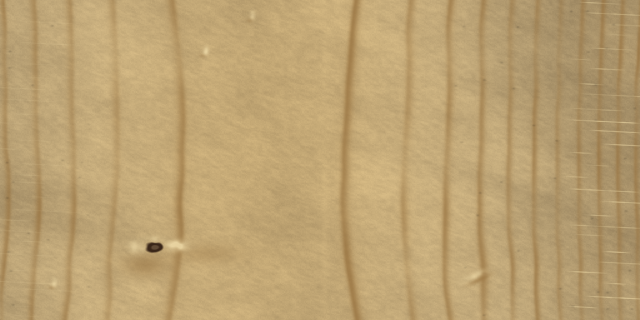
This texture is drawn by a Shadertoy shader. Its source:

```glsl
// Wood colours
const vec3 LIGHT = vec3(0.820, 0.722, 0.530);
const vec3 SHADE = vec3(0.632, 0.548, 0.398);
const vec3 RING = vec3(0.600, 0.455, 0.255);
const vec3 PALE = vec3(0.930, 0.850, 0.650);
const vec3 KNOT_DARK = vec3(0.180, 0.105, 0.065);
const vec3 KNOT_HEART = vec3(0.420, 0.330, 0.240);
const vec3 WARM = vec3(1.012, 0.990, 0.940);

// Growth rings: squared distance from the pith grows evenly
const float PITH_X = 0.83;
const float SPACING_LEFT = 0.147;
const float SPACING_RIGHT = 0.129;
const float FIRST_RING = 0.46;
const float BOW = 0.09;
const float RING_SOFT_OUTER = 0.014;
const float RING_SOFT_INNER = 0.009;

// Marks
const vec2 KNOT = vec2(0.483, 0.227);
const vec2 KNOT_SIZE = vec2(0.028, 0.016);
const vec2 BUD = vec2(1.485, 0.133);
const vec2 FLECKS[3] = vec2[3](vec2(0.643, 0.84), vec2(0.79, 0.95), vec2(0.17, 0.115));
const float SCRATCH_ROWS = 27.0;
const float SCRATCH_WIDTH = 0.0006;
const float PORE_CELLS = 17.0;

float hash(vec2 p) {
    vec3 q = fract(p.xyx * 0.1031);
    q += dot(q, q.yzx + 33.33);
    return fract((q.x + q.y) * q.z);
}

float noise(vec2 p) {
    vec2 i = floor(p), f = fract(p);
    f = f * f * (3.0 - 2.0 * f);
    return mix(mix(hash(i), hash(i + vec2(1, 0)), f.x),
               mix(hash(i + vec2(0, 1)), hash(i + vec2(1, 1)), f.x), f.y);
}

// Soft elliptical spot
float blob(vec2 p, vec2 center, vec2 size) {
    vec2 q = (p - center) / size;
    return exp(-dot(q, q));
}

// Darkness of the growth rings, pushed aside by the knots
float rings(vec2 p) {
    float x = p.x - 0.25 * (p.x - KNOT.x) * blob(p, KNOT, vec2(0.13, 0.15));
    x -= 0.3 * (p.x - BUD.x) * blob(p, BUD, vec2(0.10, 0.12));
    x += 0.022 * (noise(p * vec2(1.6, 3.0) + 7.0) - 0.5);
    x += 0.008 * (noise(p * vec2(4.0, 11.0)) - 0.5);
    float side = x - PITH_X, d = max(abs(side), 0.05);
    float spacing = side > 0.0 ? SPACING_RIGHT : SPACING_LEFT;
    float phase = (d * d - BOW * (p.y - 0.5) * (p.y - 0.5)) / spacing - FIRST_RING;
    float id = floor(phase + 0.5);
    float offset = (phase - id) * spacing / (2.0 * d);
    float soft = offset > 0.0 ? RING_SOFT_OUTER : RING_SOFT_INNER;
    soft *= mix(1.15, 0.70, smoothstep(0.2, 1.1, d));
    float strength = mix(0.24, 0.46, hash(vec2(id, sign(side) + 5.0)));
    strength += 0.10 * smoothstep(0.45, 0.2, d);
    strength *= 0.55 + 0.9 * noise(p * vec2(7.0, 6.0));
    float line = exp(-offset * offset / (soft * soft));
    float halo = 0.22 * exp(-abs(offset) / 0.024);
    return step(-0.5, id) * strength * (line + halo);
}

// Thin saw marks, each row with its own start and length
float scratches(vec2 p, float edge, float px) {
    float y = (p.y + 0.05 * p.x) * SCRATCH_ROWS;
    float row = floor(y);
    float jitter = 0.25 + 0.5 * hash(vec2(row, 3.0 + edge));
    float start = edge + 0.14 * hash(vec2(row, 11.0 + edge));
    float end = start + mix(0.08, 0.26, hash(vec2(row, 23.0 + edge)));
    float dy = abs(y - row - jitter) / SCRATCH_ROWS;
    float across = 1.0 - smoothstep(0.0, SCRATCH_WIDTH + px, dy);
    float along = smoothstep(start, start + 0.05, p.x) * smoothstep(end, end - 0.05, p.x);
    float broken = 0.45 + 0.75 * noise(vec2(p.x * 40.0, row));
    return across * along * broken * mix(0.3, 0.9, hash(vec2(row, 41.0)));
}

// Sparse faint pores, one candidate per cell
float pores(vec2 p) {
    vec2 cell = floor(p * PORE_CELLS);
    vec2 spot = 0.2 + 0.6 * vec2(hash(cell + 5.0), hash(cell + 71.0));
    vec2 center = (cell + spot) / PORE_CELLS;
    float outside = smoothstep(0.4, 0.7, abs(p.x - PITH_X));
    return outside * step(0.82, hash(cell + 29.0)) * blob(p, center, vec2(0.005, 0.0035));
}

void mainImage(out vec4 fragColor, in vec2 fragCoord) {
    float px = 1.0 / iResolution.y;
    vec2 p = fragCoord * px;

    // Broad blotches, slanted fibres and a greyer right side
    vec2 slant = vec2(p.x, p.y + 0.3 * p.x);
    float tone = 0.70 + 0.36 * (noise(slant * vec2(3.0, 5.0) + 3.0) - 0.5);
    tone += 0.26 * (noise(slant * vec2(9.0, 17.0) + 20.0) - 0.5);
    tone += 0.19 * (noise(slant * vec2(36.0, 75.0)) - 0.5);
    tone += 0.21 * (noise(slant * vec2(75.0, 150.0) + 9.0) - 0.5);
    tone += 0.12 * (hash(floor(p * 256.0)) - 0.5);
    tone -= 0.48 * smoothstep(1.4, 1.9, p.x) + 0.26 * smoothstep(0.3, 0.0, p.x);
    tone += 0.18 * blob(p, vec2(1.2, 0.6), vec2(0.22, 0.6));
    tone -= 0.10 * blob(p, vec2(0.85, 0.35), vec2(0.25, 0.45));
    tone += 0.14 * exp(-pow((p.x - 1.015) / 0.012, 2.0)) * noise(p * vec2(2.0, 5.0));
    float bandY = p.y - 0.5 + 0.43 * (p.x - 1.4);
    tone -= 0.10 * smoothstep(1.3, 1.5, p.x) * exp(-bandY * bandY / 0.0006);
    vec3 color = mix(SHADE, LIGHT, clamp(tone, -0.2, 1.1));
    color *= mix(vec3(1), WARM, blob(p, vec2(PITH_X, 0.5), vec2(0.55, 1.2)));

    color = mix(color, RING, clamp(rings(p), 0.0, 0.8));
    color *= 1.0 - 0.13 * pores(p);

    // Shadows and pale flares around the knots
    color = mix(color, RING, 0.5 * blob(p, KNOT + vec2(-0.03, -0.055), vec2(0.065, 0.035)));
    color = mix(color, RING, 0.3 * blob(p, KNOT + vec2(0.16, -0.02), vec2(0.10, 0.03)));
    float ragged = 0.5 + noise(p * vec2(60.0, 90.0));
    float flare = blob(p, KNOT + vec2(0.07, 0.006), vec2(0.032, 0.015));
    flare += 0.75 * blob(p, KNOT + vec2(-0.055, 0.002), vec2(0.025, 0.018));
    flare += 0.45 * blob(p, KNOT + vec2(0.0, 0.028), vec2(0.025, 0.010));
    vec2 tilted = mat2(0.90, -0.43, 0.43, 0.90) * (p - BUD);
    flare += 0.5 * blob(tilted, vec2(0.0, 0.006), vec2(0.035, 0.010));
    color = mix(color, RING, 0.6 * blob(tilted, vec2(0.008, -0.012), vec2(0.035, 0.008)));
    for (int i = 0; i < 3; i++) {
        flare += 0.7 * blob(p, FLECKS[i], vec2(0.009, 0.014));
        color = mix(color, RING, 0.4 * blob(p, FLECKS[i] - vec2(0.006, 0.014), vec2(0.012, 0.007)));
    }
    color = mix(color, PALE, clamp(flare * ragged, 0.0, 0.9));

    // Dark knot with a lighter heart
    float e = length((p - KNOT) / KNOT_SIZE) + 0.35 * (noise(p * 70.0) - 0.5);
    color = mix(color, KNOT_DARK, 0.92 * smoothstep(1.2, 0.75, e));
    color = mix(color, KNOT_HEART, 0.8 * smoothstep(0.6, 0.25, e));

    float marks = 0.65 * scratches(p, 1.75, px) + 0.18 * scratches(p, -0.08, px);
    color = mix(color, PALE, clamp(marks, 0.0, 1.0));
    fragColor = vec4(color, 1.0);
}
```
